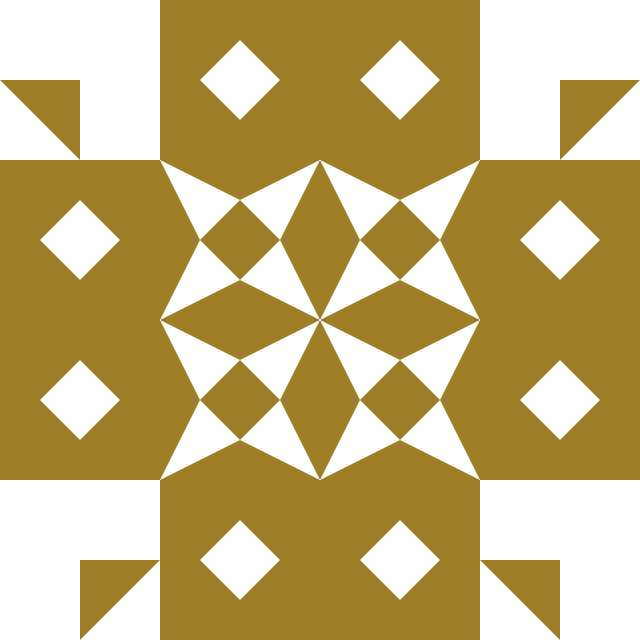
This pattern is drawn by a WebGL 1 fragment shader. Its source:

```glsl
precision highp float;
uniform vec2 u_resolution;

// Diamond with half-diagonal 0.5
float diamond(vec2 q) {
  return (abs(q.x) + abs(q.y) - 0.5) * 0.7071;
}

// Four kites' points: triangles from each cell corner to the inner diamond
float starPoints(vec2 q) {
  vec2 a = abs(q);
  float sides = max(a.y - 0.5 * a.x, a.x - 0.5 * a.y) - 0.5;
  return max(sides * 0.8944, -diamond(q));
}

// Right triangle with its square corner at the cell centre
float cornerTriangle(vec2 q) {
  return max(max(-q.x, q.y), (q.x - q.y - 1.0) * 0.7071);
}

void main() {
  vec3 ochre = vec3(0.615, 0.49, 0.145);

  // Four by four patches, each spanning -1 to 1
  vec2 p = gl_FragCoord.xy / u_resolution * 4.0;
  vec2 cell = floor(p);
  vec2 q = fract(p) * 2.0 - 1.0;
  vec2 fromCentre = abs(p - 2.0);
  vec2 side = sign(cell - 1.5);

  // White shapes: open corners around the cross, motifs inside it
  float corners = 2.0 * (1.0 - min(fromCentre.x, fromCentre.y));
  float white;
  if (corners < 0.0) {
    q.x *= side.x * side.y;
    white = max(corners, -cornerTriangle(q));
  } else {
    bool middle = max(fromCentre.x, fromCentre.y) < 1.0;
    white = min(corners, middle ? starPoints(q) : diamond(q));
  }

  float pixel = 8.0 / min(u_resolution.x, u_resolution.y);
  float coverage = clamp(0.5 - white / pixel, 0.0, 1.0);
  gl_FragColor = vec4(mix(ochre, vec3(1.0), coverage), 1.0);
}
```
